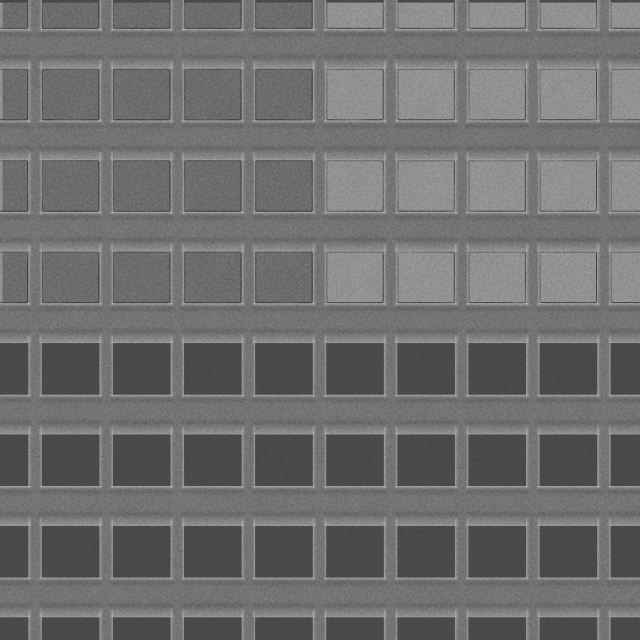
This pattern is drawn by a Shadertoy shader. Its source:

```glsl
const vec2 REPEATS = vec2(9.0, 7.0);

vec2 hashGradient(vec2 cell) {
    vec3 h = fract(vec3(cell.xyx) * vec3(0.1031, 0.1030, 0.0973));
    h += dot(h, h.yzx + 33.33);
    float angle = 6.2832 * fract((h.x + h.y) * h.z);
    return vec2(cos(angle), sin(angle));
}

float gradientNoise(vec2 p) {
    vec2 i = floor(p), f = fract(p);
    vec2 u = f * f * f * (f * (f * 6.0 - 15.0) + 10.0);
    vec2 e = vec2(0.0, 1.0);
    float low = mix(dot(hashGradient(i), f),
                    dot(hashGradient(i + e.yx), f - e.yx), u.x);
    float high = mix(dot(hashGradient(i + e), f - e),
                     dot(hashGradient(i + 1.0), f - 1.0), u.x);
    return mix(low, high, u.y);
}

float roundedBox(vec2 p, vec2 halfSize, float radius) {
    vec2 q = abs(p) - halfSize + radius;
    return length(max(q, 0.0)) + min(max(q.x, q.y), 0.0) - radius;
}

float inside(float d, float px) {
    return clamp(0.5 - d / px, 0.0, 1.0);
}

// Bright rim that fades away from an edge
float rim(float d, float width, float px) {
    return inside(-d, px) * (1.0 - smoothstep(0.0, width, d));
}

float shadow(float d, float centre, float width) {
    float x = (d - centre) / width;
    return exp(-x * x);
}

// One over the first half of each unit, zero over the second
float firstHalf(float t, float px) {
    return inside(abs(fract(t + 0.25) - 0.5) - 0.25, px);
}

void mainImage(out vec4 fragColor, in vec2 fragCoord) {
    vec2 uv = fragCoord / iResolution.xy;
    float px = 1.0 / min(iResolution.x, iResolution.y);

    vec2 grid = (uv + vec2(0.0008, 0.0049)) * REPEATS;
    vec2 id = floor(grid + 0.5);
    vec2 p = (grid - id) / REPEATS;
    vec2 halfSize = vec2(0.0449, 0.0402);

    // Dark lower half, grey upper left, pale upper right
    float dark = firstHalf(uv.y + 0.004, px);
    float pale = 1.0 - firstHalf(uv.x - 0.004, px);

    float grain = gradientNoise(mat2(0.8, 0.6, -0.6, 0.8) * uv * 330.0)
                + 0.6 * gradientNoise(mat2(0.6, 0.8, -0.8, 0.6) * uv * 190.0 + 41.0);
    float mottling = gradientNoise(uv * 26.0) + 0.6 * gradientNoise(uv * 63.0 + 17.0);

    // Streets and the shading around each recess
    float top = p.y - halfSize.y, bottom = -p.y - halfSize.y;
    float right = p.x - halfSize.x, left = -p.x - halfSize.x;
    float acrossX = 1.0 - smoothstep(0.001, 0.007, max(left, right));
    float acrossY = 1.0 - smoothstep(0.0, 0.007, max(top - 0.009, bottom));
    float shade = 0.455 + 0.012 * mottling;
    shade += acrossX * (0.1 * rim(top, 0.017, px) + 0.13 * rim(bottom, 0.006, px));
    shade += acrossY * (0.1 * rim(right, 0.007, px) + 0.09 * rim(left, 0.005, px));
    shade -= (0.25 + 0.75 * acrossX)
           * (0.045 * shadow(top, 0.019, 0.004) + 0.045 * shadow(bottom, 0.009, 0.004));

    // Faint scratches across some of the gutters
    float scratchY = 0.045 * gradientNoise(id * 1.73 + 0.4);
    float scratch = inside(abs(p.y - scratchY) - 0.0005, px);
    shade -= 0.07 * scratch * smoothstep(0.0, 0.003, max(left, right))
           * smoothstep(0.05, 0.25, gradientNoise(id * 0.71 + 5.3));

    // Recessed faces
    float box = roundedBox(p, halfSize, mix(0.0035, 0.0005, dark));
    float face = mix(mix(0.425, 0.57, pale), 0.288, dark);
    face += mix(0.012, 0.003, dark) * mottling;
    shade = mix(shade, face, inside(box, px));

    // Worn dark outline on the lighter faces, bright lip around all
    float heavySide = smoothstep(-0.004, 0.0, max(right, bottom));
    float wear = smoothstep(-0.45, 0.15, gradientNoise(uv * 19.0 + 8.0));
    float outline = inside(abs(box + 0.001) - 0.0008, px) * (1.0 - dark);
    shade = mix(shade, 0.2, outline * mix(0.4, 0.85, heavySide) * mix(0.55, 1.0, wear));
    shade += 0.05 * inside(abs(box - 0.0012) - 0.0007, px);

    float grainStrength = mix(0.055, 0.018, dark * inside(box, px));
    fragColor = vec4(vec3(shade + grainStrength * grain), 1.0);
}
```
